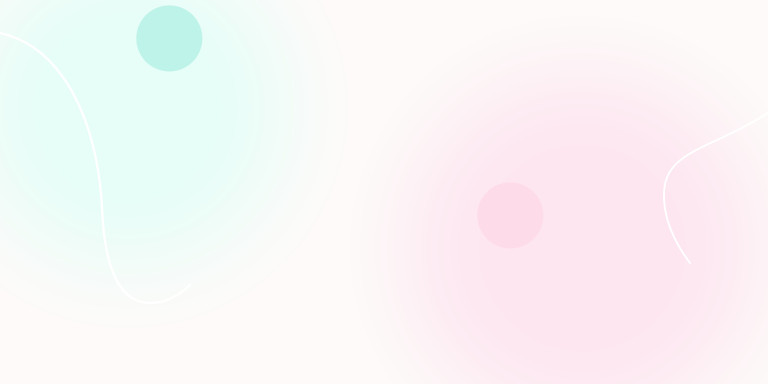
A WebGL 2 fragment shader for this background:

```glsl
#version 300 es
precision highp float;
// Soft pastel background: a mint and a pink radial glow on warm white,
// one flat disc in each glow and thin white curves swept over them.
// Lengths are in canvas heights; curves are distances to sampled Beziers.
uniform vec2 u_resolution;
out vec4 outColor;

const vec3 WARM_WHITE = vec3(0.992, 0.982, 0.976);
const vec3 MINT_GLOW = vec3(0.902, 0.994, 0.972);
const vec3 PINK_GLOW = vec3(0.993, 0.902, 0.942);
const vec3 MINT_DISC = vec3(0.745, 0.951, 0.912);
const vec3 PINK_DISC = vec3(0.996, 0.859, 0.915);
const float DISC_RADIUS = 0.086;
const int CURVE_STEPS = 20;

// 1 inside the core radius, fading smoothly to 0 at the outer radius
float glow(vec2 p, vec2 center, float core, float outer) {
    return 1.0 - smoothstep(core, outer, length(p - center));
}

// Antialiased coverage of a signed distance
float coverage(float dist, float pixel) {
    return clamp(0.5 - dist / pixel, 0.0, 1.0);
}

float disc(vec2 p, vec2 center, float radius, float pixel) {
    return coverage(length(p - center) - radius, pixel);
}

float segmentDistance(vec2 p, vec2 a, vec2 b) {
    vec2 ab = b - a;
    float t = clamp(dot(p - a, ab) / dot(ab, ab), 0.0, 1.0);
    return length(p - a - ab * t);
}

vec2 bezier(vec2 a, vec2 b, vec2 c, vec2 d, float t) {
    float s = 1.0 - t;
    return s * s * s * a + 3.0 * s * s * t * b + 3.0 * s * t * t * c + t * t * t * d;
}

float curveDistance(vec2 p, vec2 a, vec2 b, vec2 c, vec2 d) {
    float nearest = 1e3;
    vec2 previous = a;
    for (int i = 1; i <= CURVE_STEPS; i++) {
        vec2 next = bezier(a, b, c, d, float(i) / float(CURVE_STEPS));
        nearest = min(nearest, segmentDistance(p, previous, next));
        previous = next;
    }
    return nearest;
}

void main() {
    vec2 p = gl_FragCoord.xy / u_resolution.y;
    float pixel = 1.0 / u_resolution.y;

    // Glows
    vec3 color = WARM_WHITE;
    color = mix(color, MINT_GLOW, glow(p, vec2(0.333, 0.719), 0.18, 0.61));
    color = mix(color, PINK_GLOW, glow(p, vec2(1.516, 0.354), 0.23, 0.66));

    // Discs
    color = mix(color, MINT_DISC, disc(p, vec2(0.441, 0.900), DISC_RADIUS, pixel));
    color = mix(color, PINK_DISC, disc(p, vec2(1.329, 0.439), DISC_RADIUS, pixel));

    // Left curve: a descending sweep, a trough and a short rising tail
    float left = curveDistance(p, vec2(0.0, 0.914), vec2(0.161, 0.880),
                               vec2(0.255, 0.688), vec2(0.266, 0.453));
    left = min(left, curveDistance(p, vec2(0.266, 0.453), vec2(0.273, 0.297),
                                   vec2(0.313, 0.211), vec2(0.391, 0.211)));
    left = min(left, curveDistance(p, vec2(0.391, 0.211), vec2(0.430, 0.211),
                                   vec2(0.464, 0.229), vec2(0.495, 0.258)));

    // Right curve: enters at the edge and hooks downwards
    float right = curveDistance(p, vec2(2.0, 0.706), vec2(1.849, 0.609),
                                vec2(1.729, 0.609), vec2(1.729, 0.492));
    right = min(right, curveDistance(p, vec2(1.729, 0.492), vec2(1.729, 0.427),
                                     vec2(1.758, 0.367), vec2(1.797, 0.315)));

    float lines = max(coverage(left - 0.0030, pixel), coverage(right - 0.0024, pixel));
    color = mix(color, vec3(1.0), lines);

    outColor = vec4(color, 1.0);
}
```
